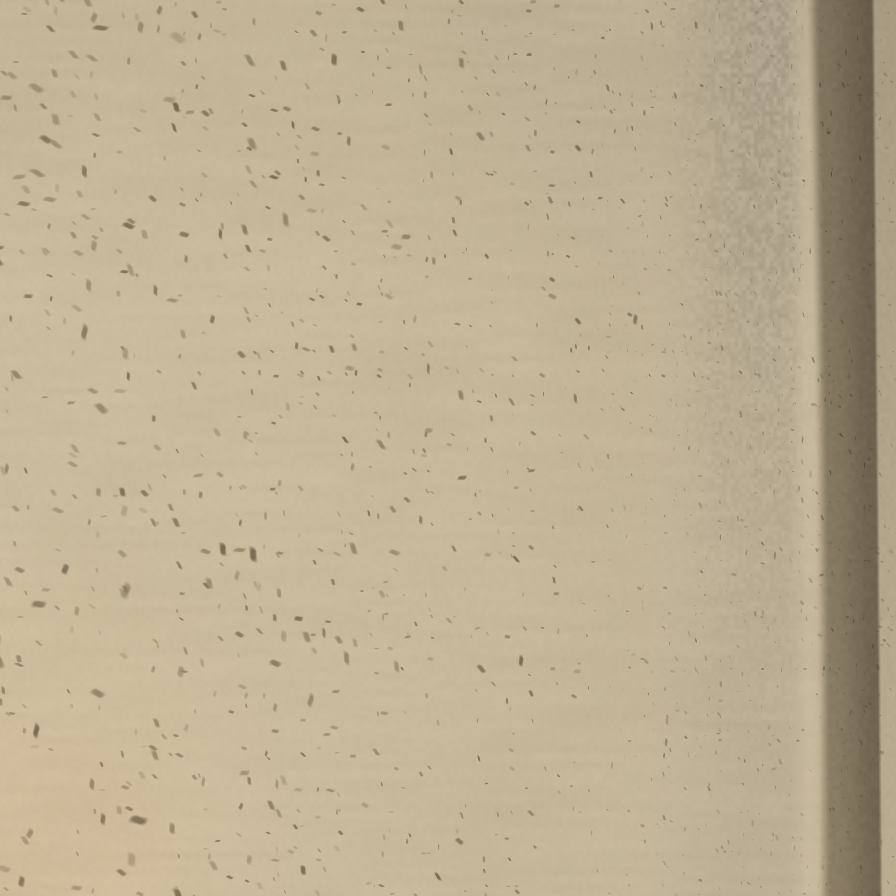
Write a Shadertoy shader that draws this texture.

```glsl
// Cream speckled panel with a soft grey shade and a dark vertical groove at the right.

float hash(vec2 p) {
    vec3 q = fract(vec3(p.xyx) * 0.1031);
    q += dot(q, q.yzx + 33.33);
    return fract((q.x + q.y) * q.z);
}

float noise(vec2 p) {
    vec2 i = floor(p), f = fract(p);
    f = f * f * (3.0 - 2.0 * f);
    return mix(mix(hash(i), hash(i + vec2(1, 0)), f.x),
               mix(hash(i + vec2(0, 1)), hash(i + vec2(1, 1)), f.x), f.y);
}

// Coverage of one layer of tilted, tapered flecks, one per grid cell at most.
float flecks(vec2 p, float cells, float density, float size, float seed) {
    vec2 g = p * cells + seed * 7.3;
    vec2 id = floor(g);
    vec2 key = id + seed * 37.0;
    vec2 center = 0.24 + 0.52 * vec2(hash(key + 3.1), hash(key + 8.7));
    vec2 d = (fract(g) - center) / cells;

    float cluster = noise(id * 0.33 + seed * 5.0);
    float present = step(hash(key + 15.2), density * (0.35 + 1.3 * cluster));
    float angle = -0.6 + 2.0 * (hash(key + 21.4) - 0.5);
    float c = cos(angle), s = sin(angle);
    d = vec2(c * d.x + s * d.y, c * d.y - s * d.x);

    float big = pow(hash(key + 29.8), 2.0);
    float halfLength = size * mix(0.55, 1.25, big);
    float halfWidth = halfLength * mix(0.33, 0.6, hash(key + 41.3));
    d.y += 0.25 * halfWidth * sin(d.x / halfLength * 3.0);
    float r = length(d / vec2(halfLength, halfWidth));
    float strength = mix(0.3, 0.95, hash(key + 52.6)) * mix(0.75, 1.0, big);
    return present * strength * (1.0 - smoothstep(0.45, 1.25, r));
}

void mainImage(out vec4 fragColor, in vec2 fragCoord) {
    vec2 uv = fragCoord / iResolution.xy;
    float x = uv.x, y = uv.y;

    // Warm wall, a little dimmer toward the top and right
    vec3 color = mix(vec3(0.795, 0.735, 0.612), vec3(0.765, 0.708, 0.598), smoothstep(0.1, 0.8, x));
    color *= 1.0 - 0.035 * smoothstep(0.55, 1.0, y);
    color += vec3(0.015, 0.0, -0.005) * smoothstep(0.45, 0.0, length(uv));

    // Grey shaded strip before the raised edge, strongest at the top
    float shade = smoothstep(0.72, 0.85, x) * (1.0 - smoothstep(0.875, 0.905, x));
    color = mix(color, vec3(0.655, 0.612, 0.53), shade * mix(0.3, 0.75, smoothstep(0.2, 1.0, y)));

    // Faint brushed streaks, mottling and fine grain
    color += 0.016 * (noise(uv * vec2(14, 110)) - 0.5);
    color += 0.014 * (noise(uv * 9.0) - 0.5);
    float grain = noise(uv * vec2(230, 190)) - 0.5;
    color += grain * (0.012 + 0.07 * shade * smoothstep(0.0, 1.0, y));

    // Groove with soft left flank, darker right side and a crisp right rim
    float leftEdge = 0.921 - 0.013 * y * y;
    float rightEdge = 0.983 - 0.009 * y;
    float ridge = exp(-pow((x - leftEdge + 0.018) / 0.009, 2.0));
    color += 0.014 * ridge;
    float across = clamp((x - leftEdge) / (rightEdge - leftEdge), 0.0, 1.0);
    vec3 grooveColor = mix(vec3(0.525, 0.475, 0.382), vec3(0.435, 0.385, 0.305), smoothstep(0.1, 1.0, across));
    grooveColor *= mix(1.04, 0.94, y);
    grooveColor += 0.025 * grain;
    vec3 rimColor = vec3(0.705, 0.65, 0.545) * mix(1.04, 0.93, y);
    float pastRim = smoothstep(rightEdge - 0.002, rightEdge + 0.003, x);
    float inGroove = smoothstep(leftEdge - 0.009, leftEdge + 0.007, x);
    color = mix(color, grooveColor, inGroove);
    color = mix(color, rimColor + 0.02 * grain, pastRim);

    // Flecks shrink and crowd together toward the right
    vec2 p = vec2(x * (0.85 + 0.3 * x), y);
    float size = mix(0.0085, 0.0045, smoothstep(0.0, 0.85, x));
    float speck = flecks(p, 24.0, 0.3, size, 1.0);
    speck = max(speck, flecks(p, 31.0, 0.28, size * 0.85, 2.0));
    speck = max(speck, flecks(p, 37.0, 0.26, size * 0.7, 3.0));
    speck = max(speck, 0.6 * flecks(p, 45.0, 0.2, size * 0.65, 4.0));
    float fineZone = smoothstep(0.6, 0.85, x);
    speck = max(speck, 0.65 * fineZone * flecks(p, 64.0, 0.3, 0.0032, 5.0));
    vec3 speckColor = mix(vec3(0.43, 0.375, 0.275), vec3(0.27, 0.235, 0.185), inGroove * (1.0 - pastRim));
    color = mix(color, speckColor, speck * mix(0.95, 0.75, fineZone));

    fragColor = vec4(color, 1.0);
}
```
